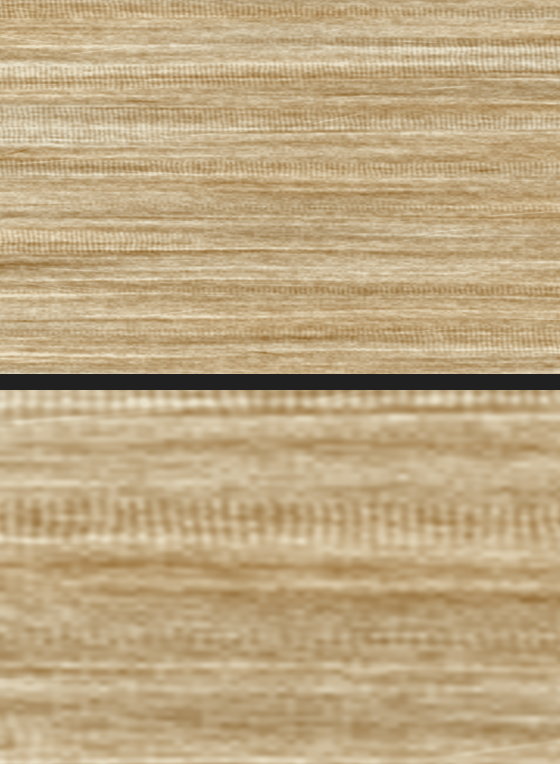
Top: the whole. Bottom: its middle third, enlarged.
This texture is drawn by a WebGL 1 fragment shader. Its source:

```glsl
precision highp float;
// Woven grass cloth: straw-coloured horizontal strands with stitched rows and stray fibres.
uniform vec2 u_resolution;

float hash(vec2 p) {
  p = fract(p * vec2(0.1031, 0.1137) + 0.173);
  p += dot(p, p.yx + 33.33);
  return fract((p.x + p.y) * p.x * 17.31);
}

// Smooth noise from -1 to 1
float grain(vec2 p) {
  vec2 cell = floor(p), f = fract(p);
  f = f * f * (3.0 - 2.0 * f);
  float low = mix(hash(cell), hash(cell + vec2(1.0, 0.0)), f.x);
  float high = mix(hash(cell + vec2(0.0, 1.0)), hash(cell + 1.0), f.x);
  return 2.0 * mix(low, high, f.y) - 1.0;
}

// Cellular scatter of thin tapered fibres; tilt is the largest slope
float fibres(vec2 p, vec2 density, float tilt, float width, float share, float seed) {
  float cover = 0.0;
  for (int j = -1; j <= 1; j++) {
    for (int i = -1; i <= 1; i++) {
      vec2 id = floor(p * density) + vec2(float(i), float(j));
      vec2 key = id + seed;
      vec2 jitter = vec2(hash(key), hash(key + 17.0)) - 0.5;
      vec2 d = p - (id + 0.5 + 0.8 * jitter) / density;
      d.y -= d.x * tilt * (2.0 * hash(key + 41.0) - 1.0);
      float halfLength = mix(0.45, 1.05, hash(key + 67.0)) / density.x;
      float taper = max(0.0, 1.0 - pow(d.x / halfLength, 2.0));
      float body = 1.0 - smoothstep(0.0, width, abs(d.y));
      float present = step(hash(key + 89.0), share);
      cover = max(cover, body * taper * present * mix(0.5, 1.0, hash(key + 113.0)));
    }
  }
  return cover;
}

void main() {
  vec2 p = gl_FragCoord.xy / u_resolution.y;

  // Strands wander slightly along their length
  vec2 q = p;
  q.y += 0.0022 * sin(p.x * 3.1 + p.y * 9.0) + 0.0012 * sin(p.x * 7.7 - p.y * 23.0);
  q.y += 0.0008 * grain(p * vec2(22.0, 40.0));

  // Broad bands, strands and fine threads
  float tone = 0.55;
  tone += 0.17 * grain(q * vec2(0.9, 11.0) + 5.0);
  tone += 0.36 * grain(q * vec2(1.1, 52.0) + 31.0);
  tone += 0.28 * grain(q * vec2(2.6, 105.0) + 73.0);

  // Short fibrous grain
  tone += 0.24 * grain((q + vec2(0.0, 0.04 * p.x)) * vec2(34.0, 165.0) + 11.0);
  tone += 0.22 * grain(p * vec2(120.0, 190.0) + 47.0);

  // Stitched rows with small upright notches
  float stitched = smoothstep(0.15, 0.6, grain(q * vec2(0.7, 27.0) + 97.0));
  float wobble = 1.6 * grain(q * vec2(17.0, 45.0) + 3.0);
  tone += 0.2 * stitched * sin(p.x * 440.0 + wobble + 40.0 * p.y);

  // Long pale and brown strands
  float pale = fibres(q, vec2(1.1, 34.0), 0.006, 0.0065, 0.6, 7.0);
  float brown = fibres(q, vec2(1.4, 30.0), 0.006, 0.0065, 0.55, 211.0);
  tone += 0.5 * pale - 0.48 * brown;

  // Stray slanted hairs and rare dark flecks
  tone += 0.4 * fibres(p, vec2(6.0, 16.0), 0.22, 0.0035, 0.3, 401.0);
  float fleck = fibres(p, vec2(11.0, 9.0), 0.3, 0.005, 0.03, 607.0);
  tone -= 0.6 * fleck;

  // Straw colours, with warmer and greyer strands
  vec3 straw = mix(vec3(0.66, 0.54, 0.36), vec3(0.84, 0.78, 0.66), clamp(tone, -0.5, 1.4));
  float warmth = grain(q * vec2(1.3, 24.0) + 139.0) + 0.6 * brown + fleck;
  straw += warmth * vec3(0.012, -0.002, -0.018);
  gl_FragColor = vec4(straw, 1.0);
}
```
